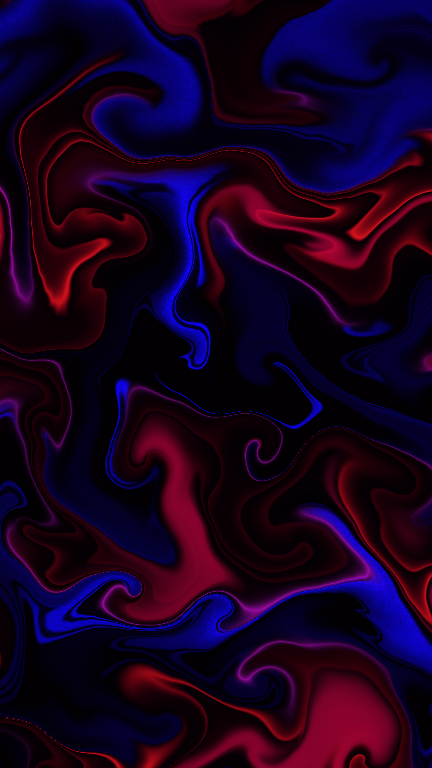
Write a Shadertoy shader that draws this background.

```glsl
// Liquid marbling: glowing red filaments and blue pools folded into black.

const float TAU = 6.2831853;

// Flow that folds the paint
const int   FLOW_STEPS  = 9;
const float FLOW_TIME   = 0.29;
const float BIG_SWIRL   = 2.6;
const float SMALL_SWIRL = 5.8;
const float SMALL_GAIN  = 0.5;

// Alternating blue and red zones, in canvas widths
const float ZONE_PERIOD = 0.645;
const float BLUE_CENTRE = 0.30;
const float ZONE_WOBBLE = 0.6;

// Paint details
const float BAND_COUNT   = 7.5;
const float BAND_FADE    = 3.5;
const float POOL_LEVEL   = 0.08;
const float POOL_EDGE    = 0.04;
const float GRAIN_CELLS  = 288.0;
const float GRAIN_AMOUNT = 0.22;

const vec3 BLACK   = vec3(0.008, 0.0, 0.012);
const vec3 BLUE    = vec3(0.04, 0.01, 0.92);
const vec3 RED     = vec3(0.80, 0.0, 0.11);
const vec3 EMBER   = vec3(0.25, 0.12, 0.0);
const vec3 CRIMSON = vec3(0.66, 0.01, 0.22);
const vec3 MAGENTA = vec3(0.62, 0.04, 0.66);

vec2 hash2(vec2 cell) {
    vec3 h = fract(cell.xyx * vec3(0.1031, 0.1030, 0.0973));
    h += dot(h, h.yzx + 33.33);
    return fract((h.xx + h.yz) * h.zy);
}

float corner(vec2 cell, vec2 offset) {
    float angle = TAU * hash2(cell).x;
    return dot(vec2(cos(angle), sin(angle)), offset);
}

// Gradient noise, roughly -0.7 to 0.7
float noise(vec2 p) {
    vec2 i = floor(p), f = p - i;
    vec2 u = f * f * f * (f * (f * 6.0 - 15.0) + 10.0);
    vec2 e = vec2(1.0, 0.0);
    return mix(mix(corner(i, f), corner(i + e.xy, f - e.xy), u.x),
               mix(corner(i + e.yx, f - e.yx), corner(i + e.xx, f - e.xx), u.x), u.y);
}

float stream(vec2 p) {
    return noise(p * BIG_SWIRL + 17.3) / BIG_SWIRL
         + SMALL_GAIN * noise(p * SMALL_SWIRL + 41.7) / SMALL_SWIRL;
}

// Trace a point back along the divergence-free flow
vec2 unfold(vec2 p) {
    const float eps = 0.004;
    float dt = FLOW_TIME / float(FLOW_STEPS);
    for (int i = 0; i < FLOW_STEPS; i++) {
        float here = stream(p);
        float dx = stream(p + vec2(eps, 0.0)) - here;
        float dy = stream(p + vec2(0.0, eps)) - here;
        p += vec2(dy, -dx) / eps * dt;
    }
    return p;
}

// Filaments with a crisp front and a long soft tail
float filaments(vec2 q) {
    float t = fract(q.y * BAND_COUNT + 1.6 * noise(q * vec2(2.2, 3.0) + 7.1));
    float strength = 0.22 + 0.88 * smoothstep(-0.25, 0.4, noise(q * 2.6 + 23.0));
    return smoothstep(0.0, 0.12, t) * exp(-BAND_FADE * t) * strength * 1.15;
}

// Sharp-edged pools with a dark vein following the rim
float pools(vec2 q) {
    float n = noise(q * vec2(4.0, 6.5) + 61.0) - POOL_LEVEL;
    float vein = smoothstep(0.0, 0.03, abs(n - 0.10) - 0.012);
    float tone = smoothstep(-0.3, 0.4, noise(q * 3.2 + 83.0));
    return smoothstep(0.0, POOL_EDGE, n) * mix(0.15, 1.0, vein) * mix(0.16, 1.0, tone * tone);
}

void mainImage(out vec4 fragColor, in vec2 fragCoord) {
    vec2 p = fragCoord / iResolution.x;
    vec2 q = unfold(p);

    // Positive in blue zones, negative in red ones
    float side = cos(TAU * (q.y - BLUE_CENTRE) / ZONE_PERIOD) + ZONE_WOBBLE * noise(q * 2.3 + 5.0);
    float blueZone = smoothstep(-0.05, 0.2, side);
    float redZone = 1.0 - smoothstep(-0.35, 0.1, side);

    // Blue: a soft wash near the top, separate pools lower down
    float top = smoothstep(1.30, 1.48, q.y);
    float wash = mix(max(0.0, 0.45 * noise(q * 3.5 + 31.0)),
                     max(0.0, 0.26 + 0.75 * noise(q * 3.1 + 31.0)), top);
    float blue = blueZone * max(wash, pools(q) * (1.0 - 0.55 * top));
    vec2 grain = hash2(floor(p * GRAIN_CELLS));
    blue *= 1.0 + GRAIN_AMOUNT * (grain.x - 0.5);

    // Red: filaments plus smooth crimson fills
    float red = redZone * filaments(q);
    float fill = redZone * smoothstep(0.14, 0.5, noise(q * vec2(2.4, 4.2) + 97.0));

    // Thin magenta glow where the zones meet
    float seam = exp(-abs(side) / 0.09) * smoothstep(-0.12, 0.4, noise(q * 2.8 + 51.0));

    vec3 color = BLACK + BLUE * blue + RED * red + EMBER * red * red * red;
    color = mix(color, CRIMSON, 0.8 * fill);
    color += MAGENTA * seam;
    fragColor = vec4(clamp(color, 0.0, 1.0), 1.0);
}
```
